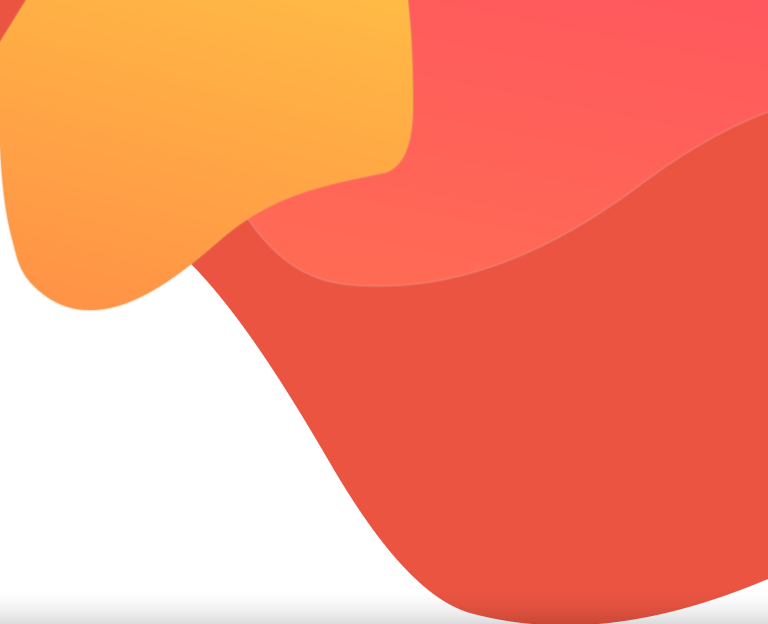
Write a Shadertoy shader that draws this background.

```glsl
// Overlapping liquid blobs in amber, coral and red on a white ground.
// Each outline is a chain of cubic Hermite arcs; the blobs are layered back to
// front with smooth edges, soft gradients, hairline rims and a shade at the foot.

// Cubic arc between two knots (position, value, slope), straight beyond its ends.
float arc(float x, vec3 a, vec3 b) {
    float span = b.x - a.x;
    float t = clamp((x - a.x) / span, 0.0, 1.0);
    float s = 1.0 - t;
    float value = s * s * (1.0 + 2.0 * t) * a.y + t * t * (3.0 - 2.0 * t) * b.y
                + span * t * s * (s * a.z - t * b.z);
    return value + min(x - a.x, 0.0) * a.z + max(x - b.x, 0.0) * b.z;
}

// Lower edge of the red blob
float redEdge(float x) {
    vec3 flank = vec3(3.3, 4.63, 1.72);
    if (x < flank.x) return arc(x, vec3(1.92, 2.65, 1.02), flank);
    if (x < 4.7) return arc(x, flank, vec3(4.7, 6.13, 0.29));
    return arc(x, vec3(4.7, 6.13, 0.27), vec3(7.68, 5.79, -0.42));
}

// Lower edge of the coral blob
float coralEdge(float x) {
    vec3 trough = vec3(3.8, 2.86, 0.0);
    vec3 rise = vec3(6.4, 1.85, -0.75);
    if (x < trough.x) return arc(x, vec3(2.48, 2.19, 1.45), trough);
    if (x < rise.x) return arc(x, trough, rise);
    return arc(x, rise, vec3(7.68, 1.12, -0.37));
}

// Lower edge of the amber blob, from its left lobe to its right corner
float amberEdge(float x) {
    vec3 lobe = vec3(0.9, 3.1, 0.0);
    vec3 waist = vec3(2.2, 2.4, -0.87);
    vec3 shoulder = vec3(3.84, 1.73, -0.21);
    if (x < lobe.x) return arc(x, vec3(0.35, 2.87, 0.95), lobe);
    if (x < waist.x) return arc(x, lobe, waist);
    if (x < shoulder.x) return arc(x, waist, shoulder);
    return arc(x, shoulder, vec3(4.03, 1.58, -1.4));
}

// Left side of the amber blob, with the slanted cut at the top
float amberLeft(float y) {
    vec3 bend = vec3(2.4, 0.125, 0.27);
    float side = y < bend.x ? arc(y, vec3(1.45, 0.0, 0.06), bend)
                            : arc(y, bend, vec3(2.87, 0.35, 1.05));
    return max(side, 0.26 - 0.62 * y);
}

// Right side of the amber blob
float amberRight(float y) {
    vec3 bulge = vec3(1.0, 4.13, 0.0);
    return y < bulge.x ? arc(y, vec3(0.0, 4.08, 0.11), bulge)
                       : arc(y, bulge, vec3(1.58, 4.03, -0.5));
}

// Turns an implicit field into a distance in canvas units
float toDistance(float field, float pixel) {
    return field * pixel / max(length(vec2(dFdx(field), dFdy(field))), 1e-5);
}

float cover(float dist, float pixel) {
    return clamp(0.5 + dist / pixel, 0.0, 1.0);
}

// Thin line just inside an edge
float rim(float dist, float pixel) {
    return 1.0 - smoothstep(0.0, max(0.02, 1.3 * pixel), abs(dist));
}

void mainImage(out vec4 fragColor, in vec2 fragCoord) {
    // Canvas spans 7.68 by 6.24 units, with y running down from the top
    vec2 uv = fragCoord / iResolution.xy;
    vec2 p = vec2(uv.x, 1.0 - uv.y) * vec2(7.68, 6.24);
    float pixel = 6.24 / iResolution.y;

    float red = toDistance(redEdge(p.x) - p.y, pixel);
    float coral = toDistance(coralEdge(p.x) - p.y, pixel);
    float sides = min(p.x - amberLeft(p.y), amberRight(p.y) - p.x);
    float amber = min(toDistance(amberEdge(p.x) - p.y, pixel), toDistance(sides, pixel));

    // Red blob on white
    vec3 color = mix(vec3(1.0), vec3(0.918, 0.329, 0.255), cover(red, pixel));

    // Coral blob with a pale rim
    float coralFade = clamp((p.y + 0.2 * (7.68 - p.x)) / 3.5, 0.0, 1.0);
    vec3 coralColor = mix(vec3(1.0, 0.345, 0.37), vec3(1.0, 0.416, 0.33), coralFade);
    color = mix(color, coralColor, cover(coral, pixel));
    color = mix(color, vec3(0.91, 0.53, 0.48), 0.55 * rim(coral, pixel));

    // Amber blob with a muted rim
    float amberFade = clamp((p.y + 0.27 * (4.08 - p.x)) / 3.95, 0.0, 1.0);
    vec3 amberColor = mix(vec3(1.0, 0.73, 0.27), vec3(1.0, 0.575, 0.275), amberFade);
    color = mix(color, amberColor, cover(amber, pixel));
    color = mix(color, vec3(0.93, 0.63, 0.34), 0.4 * rim(amber, pixel));

    // Soft shade along the foot
    float shade = clamp((p.y - 5.85) / 0.39, 0.0, 1.0);
    color *= 1.0 - 0.14 * shade * shade;

    fragColor = vec4(color, 1.0);
}
```
